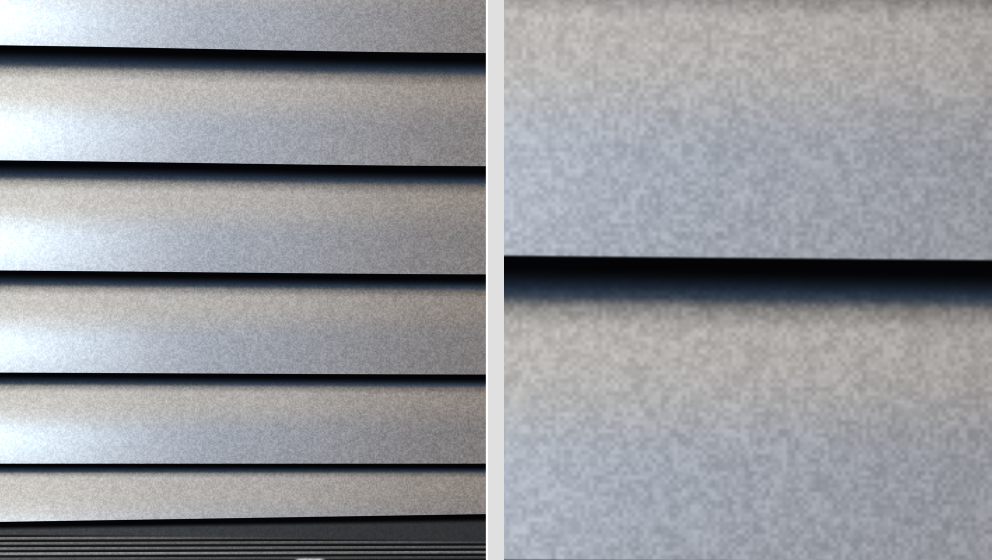
Left, the full canvas; right, a detail of the centre.
Reproduce this texture procedurally as a WebGL 1 fragment shader.

```glsl
precision highp float;
// Brushed-metal louvre slats, foreshortened downwards and lit from the left,
// split by dark shadow gaps, with a stack of thin folded slats at the foot.
// Slats are painted top to bottom, each placed by a cubic spacing formula.
uniform vec2 u_resolution;

#define FIRST_EDGE 0.079   // height of the first gap, measured from the top
#define STACK_EDGE 0.932   // where the folded stack begins
#define GAP_WIDTH 0.040    // shadow width at the first gap
#define GAP_SHRINK 0.0058  // loss of width per gap
#define TILT 0.016         // drop of the first gap across the canvas
#define GRAIN_SCALE 400.0
#define GRAIN_AMOUNT 0.15
#define STACK_PITCH 0.0092
#define BORDER_X 0.9955    // left side of the pale right margin

const vec3 BLACK = vec3(0.015, 0.017, 0.025);
const vec3 NAVY = vec3(0.13, 0.18, 0.25);
const vec3 SHADE = vec3(0.36, 0.38, 0.40);

float hash(vec2 p) {
  vec3 q = fract(vec3(p.xyx) * 0.1031);
  q += dot(q, q.yzx + 33.33);
  return fract((q.x + q.y) * q.z);
}

float noise(vec2 p) {
  vec2 c = floor(p), f = fract(p);
  f = f * f * (3.0 - 2.0 * f);
  return mix(mix(hash(c), hash(c + vec2(1.0, 0.0)), f.x),
             mix(hash(c + vec2(0.0, 1.0)), hash(c + 1.0), f.x), f.y);
}

// Lower lip of slat i, as a distance from the top
float edgeAt(float i, float x) {
  float slat = FIRST_EDGE + i * (0.20865 - i * (0.00175 + 0.0009 * i))
             + (TILT - 0.004 * i) * smoothstep(-0.3, 1.1, x);
  return i > 4.5 ? STACK_EDGE - 0.014 * x : slat;
}

// Three colours spread from left to right
vec3 ramp(vec3 left, vec3 middle, vec3 right, float x) {
  return mix(mix(left, middle, smoothstep(0.0, 0.5, x)), right,
             smoothstep(0.4, 1.05, x));
}

// Metal face: warm upper half, cool lower half, soft sheen at the left
vec3 slatColor(float s, float x, float i) {
  vec3 warm = ramp(vec3(0.80, 0.79, 0.77), vec3(0.70, 0.69, 0.68),
                   vec3(0.56, 0.53, 0.51), x);
  vec3 cool = ramp(vec3(0.83, 0.87, 0.91), vec3(0.62, 0.64, 0.68),
                   vec3(0.50, 0.485, 0.485), x);
  vec3 metal = mix(warm, cool, smoothstep(0.25, 0.68, s + 0.08 * x));
  float band = (s - 0.68) / 0.32;
  metal += vec3(0.15, 0.18, 0.20) * exp(-5.0 * x - band * band);
  metal *= 1.03 - 0.012 * i + 0.03 * (hash(vec2(i + 7.0, 3.0)) - 0.5);
  return metal;
}

// Shadow below a lip: black, then navy, then a soft edge on the next slat
vec3 addGap(vec3 metal, float d, float x) {
  vec3 dark = mix(BLACK, NAVY, smoothstep(0.25, 0.80, d + 0.12 * (0.5 - x)));
  dark = mix(dark, SHADE, smoothstep(0.6, 1.05, d) * mix(0.9, 0.5, x));
  float soft = 0.72 + 0.28 * smoothstep(0.9, 1.6, d);
  return mix(dark, metal * soft, smoothstep(0.82, 1.12, d));
}

// Thin folded slats with uneven brightness
vec3 stackColor(float t, float x, float d) {
  float y = (t + 0.003 * x) / STACK_PITCH;
  float row = floor(y), f = fract(y);
  float line = smoothstep(0.1, 0.35, f) * (1.0 - smoothstep(0.55, 0.95, f));
  float level = mix(0.25, 0.50, hash(vec2(row, 5.0)));
  vec3 folded = mix(vec3(0.08, 0.085, 0.09), vec3(level), line);
  float start = mix(0.950, 0.964, x);
  vec3 c = mix(vec3(0.23, 0.24, 0.25), folded,
               smoothstep(start, start + 0.008, t));
  c *= 1.12 - 0.3 * x;
  return mix(BLACK, c, smoothstep(0.007, 0.017, d));
}

void main() {
  vec2 uv = gl_FragCoord.xy / u_resolution;
  float x = uv.x, t = 1.0 - uv.y;
  float blur = max(0.0012, 0.7 / u_resolution.y);
  vec3 color = BLACK;

  // Slats, each covering what lies below its upper gap
  for (int k = -1; k < 5; k++) {
    float i = float(k);
    float top = edgeAt(i, x);
    float width = GAP_WIDTH - GAP_SHRINK * i;
    float d = t - top;
    float s = (d - width) / (edgeAt(i + 1.0, x) - top - width);
    if (k == 4) s *= 0.45;
    vec3 layer = addGap(slatColor(clamp(s, 0.0, 1.0), x, i), d / width, x);
    color = mix(color, layer, smoothstep(-blur, blur, d));
  }

  // Folded stack with a small glint at its foot
  float d = t - edgeAt(5.0, x);
  color = mix(color, stackColor(t, x, d), smoothstep(-blur, blur, d));
  float glint = smoothstep(0.035, 0.02, abs(x - 0.635));
  color = mix(color, vec3(0.75), glint * smoothstep(0.995, 0.999, t));

  // Metallic grain, weaker in the dark parts
  vec2 g = gl_FragCoord.xy / u_resolution.y * GRAIN_SCALE;
  float grain = 0.65 * noise(g) + 0.35 * noise(g * 0.47 + 19.0) - 0.5;
  color += grain * GRAIN_AMOUNT * smoothstep(0.0, 0.55, color.g);

  // Pale right margin
  color = mix(color, vec3(1.0), smoothstep(-blur, blur, x - BORDER_X));
  gl_FragColor = vec4(clamp(color, 0.0, 1.0), 1.0);
}
```
